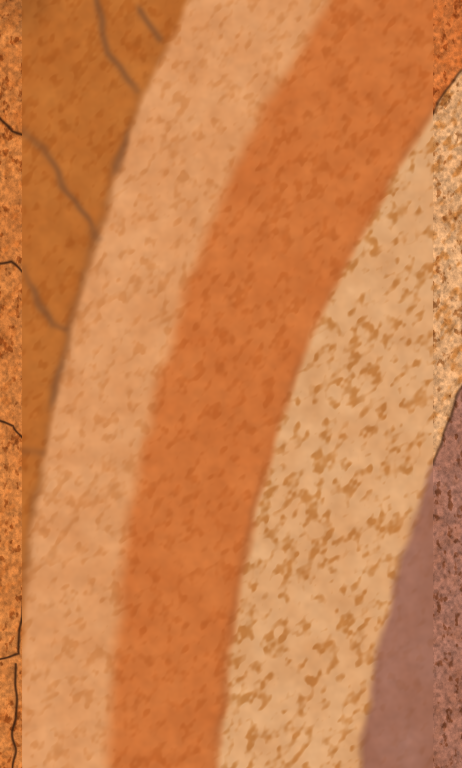
Write a Shadertoy shader that draws this texture.

```glsl
const float ASPECT = 0.6;
const float LEFT_STRIP = 0.048;
const float RIGHT_STRIP = 0.937;
const float SOFT_EDGE = 0.013;
const float SOFT_CRACK = 0.0055;
const float SHARP_CRACK = 0.0012;
const vec3 BROWN = vec3(0.735, 0.425, 0.185);
const vec3 PEACH = vec3(0.865, 0.595, 0.385);
const vec3 ORANGE = vec3(0.805, 0.450, 0.225);
const vec3 TAN = vec3(0.865, 0.640, 0.440);
const vec3 MAUVE = vec3(0.635, 0.425, 0.345);
const vec3 STRIP_ORANGE = vec3(0.80, 0.48, 0.24);
const vec3 FLECK_TINT = vec3(0.87, 0.76, 0.58);
const vec3 CRACK_SOFT = vec3(0.47, 0.30, 0.19);
const vec3 CRACK_SHARP = vec3(0.20, 0.11, 0.06);

// Band borders: x at seven evenly spaced heights, top to bottom
const float BROWN_END[7] = float[7](0.409, 0.284, 0.202, 0.126, 0.076, 0.046, 0.030);
const float PEACH_END[7] = float[7](0.713, 0.550, 0.430, 0.343, 0.283, 0.252, 0.235);
const float ORANGE_END[7] = float[7](1.120, 0.915, 0.759, 0.633, 0.557, 0.504, 0.472);
const float TAN_END[7] = float[7](1.520, 1.330, 1.160, 1.004, 0.898, 0.826, 0.778);

// Crack segments: start xy, end xy
const vec4 PANEL_CRACKS[9] = vec4[9](
    vec4(0.124, 1.0, 0.139, 0.935), vec4(0.139, 0.935, 0.178, 0.880),
    vec4(0.208, 0.948, 0.182, 0.987), vec4(0.029, 0.831, 0.059, 0.805),
    vec4(0.059, 0.805, 0.091, 0.746), vec4(0.091, 0.746, 0.128, 0.690),
    vec4(0.029, 0.648, 0.065, 0.581), vec4(0.065, 0.581, 0.081, 0.573),
    vec4(0.029, 0.411, 0.055, 0.408));
const vec4 STRIP_CRACKS[9] = vec4[9](
    vec4(0.0, 0.850, 0.016, 0.831), vec4(0.016, 0.831, 0.029, 0.827),
    vec4(0.0, 0.659, 0.013, 0.659), vec4(0.013, 0.659, 0.029, 0.642),
    vec4(0.0, 0.453, 0.020, 0.447), vec4(0.020, 0.447, 0.029, 0.427),
    vec4(0.0, 0.141, 0.026, 0.147), vec4(0.026, 0.147, 0.029, 0.219),
    vec4(0.020, 0.134, 0.018, 0.0));

float hash(vec2 p) {
    vec3 q = fract(p.xyx * 0.1031);
    q += dot(q, q.yzx + 33.33);
    return fract((q.x + q.y) * q.z);
}

float noise(vec2 p) {
    vec2 i = floor(p), f = fract(p);
    f = f * f * (3.0 - 2.0 * f);
    return mix(mix(hash(i), hash(i + vec2(1, 0)), f.x),
               mix(hash(i + vec2(0, 1)), hash(i + vec2(1, 1)), f.x), f.y);
}

float fbm(vec2 p, int octaves) {
    float sum = 0.0, total = 0.0, amp = 0.5;
    for (int i = 0; i < octaves; i++) {
        sum += amp * noise(p);
        total += amp;
        p = mat2(1.6, 1.2, -1.2, 1.6) * p + 7.3;
        amp *= 0.5;
    }
    return sum / total;
}

// Catmull-Rom curve through evenly spaced knots
float border(float knots[7], float t) {
    float s = clamp(t, 0.0, 0.9999) * 6.0;
    int i = int(s);
    float f = fract(s);
    float b = knots[i], c = knots[i + 1];
    float a = i > 0 ? knots[i - 1] : 2.0 * b - c;
    float d = i < 5 ? knots[i + 2] : 2.0 * c - b;
    return b + 0.5 * f * (c - a + f * (2.0 * a - 5.0 * b + 4.0 * c - d
         + f * (3.0 * (b - c) + d - a)));
}

float segmentDistance(vec2 p, vec4 s) {
    vec2 a = p - s.xy, b = s.zw - s.xy;
    return length(a - b * clamp(dot(a, b) / dot(b, b), 0.0, 1.0));
}

float lineMask(float d, float width) {
    return exp(-d * d / (width * width));
}

void mainImage(out vec4 fragColor, in vec2 fragCoord) {
    vec2 uv = fragCoord / iResolution.xy;
    vec2 p = uv * vec2(ASPECT, 1.0);
    float pixel = 1.0 / iResolution.y;
    float t = 1.0 - uv.y;
    float aa = 0.5 / iResolution.x;
    float left = 1.0 - smoothstep(-aa, aa, uv.x - LEFT_STRIP);
    float right = smoothstep(-aa, aa, uv.x - RIGHT_STRIP);
    float strip = max(left, right);

    // Band layout with wandering, blurred borders
    float x = uv.x + 0.022 * (fbm(p * 24.0, 3) - 0.5);
    float soft = mix(SOFT_EDGE, 0.003 + pixel, strip);
    float dBrown = x - border(BROWN_END, t);
    float dPeach = x - border(PEACH_END, t);
    float dOrange = x - border(ORANGE_END, t);
    float dTan = x - border(TAN_END, t);
    float inPeach = smoothstep(-soft, soft, dBrown);
    float inOrange = smoothstep(-1.7 * soft, 1.7 * soft, dPeach);
    float inTan = smoothstep(-soft, soft, dOrange);
    float inMauve = smoothstep(-soft, soft, dTan);
    vec3 color = mix(BROWN, PEACH, inPeach);
    color = mix(color, ORANGE, inOrange);
    color = mix(color, TAN, inTan);
    color = mix(color, MAUVE, inMauve);
    color = mix(color, STRIP_ORANGE, left);

    // Warm mottling, then soft dense flecks
    float mottle = fbm(p * 32.0 + 3.0, 3) - 0.5;
    color *= 1.0 + mottle * vec3(0.08, 0.15, 0.23);
    color *= 0.96 + 0.08 * fbm(p * 90.0, 2);
    vec2 slant = mat2(0.8, 0.6, -0.6, 0.8) * p;
    float fleck = smoothstep(0.48, 0.85, fbm(slant * vec2(120.0, 75.0) + 11.0, 2));
    float fleckAmount = mix(0.45, 1.0, inTan) * (1.0 - 0.8 * inMauve);
    color *= mix(vec3(1.0), FLECK_TINT, fleck * fleckAmount);
    color *= 1.0 - 0.15 * smoothstep(0.06, 0.0, length(p - vec2(0.03, 1.0)));

    // Faint, broken seams between bands
    float broken = smoothstep(0.25, 0.7, noise(p * 20.0 + 5.0));
    float seam = 0.6 * lineMask(dBrown + 0.004, 0.011) * smoothstep(0.85, 0.6, t) * smoothstep(0.0, 0.2, t);
    seam = max(seam, 0.20 * lineMask(dOrange + 0.008, 0.010));
    seam = max(seam, 0.14 * lineMask(dTan, 0.010));
    color = mix(color, CRACK_SOFT, seam * mix(0.35, 1.0, broken) * (1.0 - strip));

    // Blurred cracks in the panel, crisp cracks in the left strip
    vec2 bent = p + 0.007 * (vec2(noise(p * 45.0), noise(p * 45.0 + 19.0)) - 0.5);
    float panelDistance = 1.0, stripDistance = 1.0;
    for (int i = 0; i < 9; i++) {
        panelDistance = min(panelDistance, segmentDistance(bent, PANEL_CRACKS[i]));
        stripDistance = min(stripDistance, segmentDistance(bent, STRIP_CRACKS[i]));
    }
    float crack = lineMask(panelDistance, SOFT_CRACK) * mix(0.3, 0.6, broken);
    color = mix(color, CRACK_SOFT, crack * (1.0 - strip));

    // Fine, sharp grain in both side strips
    float grain = fbm(p * vec2(230.0, 200.0), 3) - 0.5;
    float pits = smoothstep(0.60, 0.80, fbm(p * vec2(130.0, 95.0) + 31.0, 3));
    vec3 rough = color * (1.0 + 0.5 * grain) * mix(vec3(1.0), vec3(0.76, 0.66, 0.54), pits);
    rough = mix(rough, CRACK_SHARP, 0.8 * left * lineMask(stripDistance, SHARP_CRACK + 0.5 * pixel));
    float rim = max(lineMask(dOrange, 0.004), lineMask(dTan, 0.004));
    rough = mix(rough, CRACK_SHARP, 0.55 * right * rim);
    color = mix(color, rough, strip);

    fragColor = vec4(clamp(color, 0.0, 1.0), 1.0);
}
```
